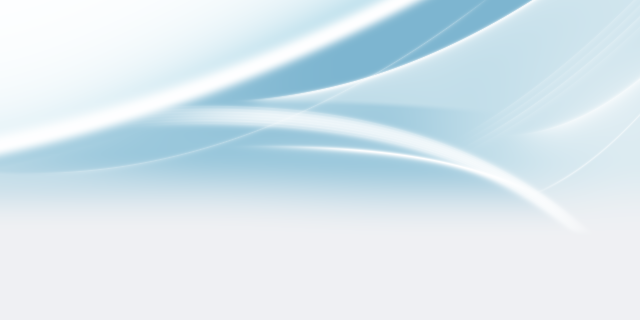
A WebGL 2 fragment shader for this background:

```glsl
#version 300 es
precision highp float;
// Abstract background: white silk ribbons sweeping over blue, fading to pale grey.

uniform vec2 u_resolution;
out vec4 outColor;

const vec3 GREY  = vec3(0.937, 0.942, 0.953);
const vec3 WHITE = vec3(0.995, 0.998, 1.0);
const vec3 DEEP  = vec3(0.49, 0.71, 0.815);
const vec3 MID   = vec3(0.60, 0.78, 0.86);
const vec3 PALE  = vec3(0.76, 0.87, 0.915);
const vec3 MIST  = vec3(0.86, 0.92, 0.945);
const vec3 SKY   = vec3(0.60, 0.81, 0.885);

// Hash without sine, from 0 to 1
float hash(float n) {
    n = fract(n * 0.1031);
    n *= n + 33.33;
    return fract(n * (n + n));
}

// Height of a curve that leaves (start.x, start.y) with a slope and a bend
float parabola(float x, vec2 start, float slope, float bend) {
    float u = x - start.x;
    return start.y + u * (slope + bend * u);
}

// Falling arc with a flat crest and a steeper end
float arch(float x, vec2 crest, float bend, float steep) {
    float u = x - crest.x;
    float q = u * u;
    return crest.y - q * (bend + steep * q);
}

// Soft ribbon with its own width above and below the centre
float ribbon(float d, float above, float below, float hardness) {
    float w = d > 0.0 ? above : below;
    return exp(-pow(abs(d) / w, hardness));
}

// One at and under an edge, zero above it
float under(float d, float blur) {
    return 1.0 - smoothstep(-blur, blur, d);
}

// Fade in and then out along x
float span(float x, float a, float b, float c, float e) {
    return smoothstep(a, b, x) * (1.0 - smoothstep(c, e, x));
}

void main() {
    vec2 p = gl_FragCoord.xy / u_resolution.y;
    p.x *= 2.0 * u_resolution.y / u_resolution.x;
    float x = p.x, y = p.y;
    float aa = 1.2 / u_resolution.y;

    float sweep = y - parabola(x, vec2(0.0, 0.544), 0.216, 0.116);
    float fold  = y - parabola(x, vec2(0.755, 0.685), 0.057, 0.316);
    float arc   = y - arch(x, vec2(0.65, 0.641), 0.168, 0.072);
    float low   = y - arch(x, vec2(0.807, 0.542), 0.11, 0.114);
    float hair  = y - parabola(x, vec2(0.1, 0.458), 0.0, 0.27);

    // Blue field, deepest under the sweep
    vec3 color = mix(MID, DEEP, smoothstep(0.4, 1.1, x) * smoothstep(0.5, 0.72, y));
    color = mix(color, PALE, 0.45 * exp(-abs(sweep + 0.07) / 0.06) * (1.0 - smoothstep(0.0, 0.7, x)));

    // Pale sheet on the right with a dark wedge below it
    float sheet = under(fold, aa) * smoothstep(0.75, 0.85, x) * smoothstep(-0.02, 0.0, arc);
    vec3 sheetColor = mix(PALE, MIST, smoothstep(1.45, 2.0, x) * (1.0 - 0.45 * smoothstep(0.6, 0.95, y)));
    sheetColor = mix(sheetColor, MID, 0.4 * (1.0 - smoothstep(0.8, 1.4, x)));
    float wedge = under(y - arch(x, vec2(0.75, 0.685), 0.057, 0.0), 0.012);
    sheetColor = mix(sheetColor, MID, 0.85 * wedge * (1.0 - smoothstep(1.15, 1.6, x)));
    color = mix(color, sheetColor, sheet);
    float rim = ribbon(fold, aa, 0.009, 1.0) + 0.3 * ribbon(fold, aa, 0.05, 1.0);
    color = mix(color, WHITE, min(rim, 1.0) * 0.85 * smoothstep(0.7, 1.0, x));

    // Fade into the grey floor
    float fade = smoothstep(0.27, 0.53, y + 0.02 * smoothstep(0.6, 1.3, x));
    color = mix(GREY, color, mix(fade * fade * 0.4 + fade * 0.6, 1.0, step(0.53, y)));
    color = mix(color, MIST, 0.35 * under(hair, 0.008) * smoothstep(0.35, 0.46, y) * (1.0 - smoothstep(0.1, 0.7, x)));

    // Broad veil and hairlines at the right
    float veil = y - parabola(x, vec2(1.5625, 0.575), 0.0, 0.93);
    float veilMask = smoothstep(1.54, 1.8, x);
    color = mix(color, WHITE, veilMask * (0.55 * ribbon(veil, 0.008, 0.035, 1.0) + 0.2 * ribbon(veil, 0.04, 0.1, 1.0)));
    for (int i = 0; i < 4; i++) {
        float k = float(i);
        float line = y - parabola(x, vec2(1.3 + 0.035 * k, 0.5), 0.46, 0.4);
        float strength = 0.12 + 0.16 * hash(k + 3.0);
        color = mix(color, WHITE, strength * ribbon(line, 0.003, 0.016, 1.0) * span(x, 1.4, 1.65, 2.1, 2.3));
    }
    float rightHair = y - parabola(x, vec2(1.56, 0.36), 0.2, 1.0);
    color = mix(color, WHITE, 0.5 * ribbon(rightHair, 0.004, 0.004, 1.5) * smoothstep(1.6, 1.8, x));
    color = mix(color, WHITE, 0.32 * ribbon(hair, 0.004, 0.006, 1.0) * span(x, 0.05, 0.3, 1.4, 1.6));

    // Arching bundle made of fine fibres
    float arcMask = span(x, 0.3, 0.85, 1.68, 1.9) * smoothstep(0.26, 0.29, y);
    color = mix(color, WHITE, arcMask * 0.72 * ribbon(arc, 0.026, 0.03, 3.0));
    for (int i = 0; i < 7; i++) {
        float k = float(i);
        float offset = (k - 3.0) * 0.009 * mix(1.0, 0.7, smoothstep(0.9, 1.6, x));
        float strength = 0.15 + 0.3 * hash(k + 11.0);
        color = mix(color, WHITE, arcMask * strength * ribbon(arc - offset, 0.003, 0.009, 1.2));
    }

    // Lower strand joining the bundle
    float lowMask = span(x, 0.68, 1.15, 1.55, 1.72);
    color = mix(color, WHITE, lowMask * (0.85 * ribbon(low, 0.006, 0.01, 1.5) + 0.15 * ribbon(low, 0.03, 0.025, 1.5)));

    // Bright upper left, cut off by the main sweep
    float tint = exp(-max(sweep - 0.03, 0.0) / 0.12) * mix(0.28, 0.8, smoothstep(0.0, 1.25, x));
    color = mix(color, mix(WHITE, SKY, tint), smoothstep(-0.01, 0.01, sweep));
    color = mix(color, WHITE, ribbon(sweep, 0.043, 0.034, 2.6));

    outColor = vec4(color, 1.0);
}
```
